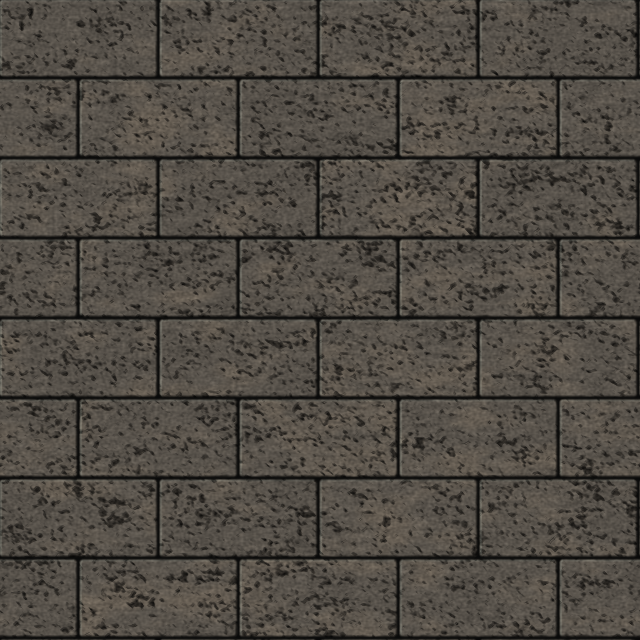
Give the GLSL for this texture, as a WebGL 2 fragment shader.

```glsl
#version 300 es
precision highp float;

uniform vec2 u_resolution;
out vec4 outColor;

#define GRID vec2(4.0, 8.0)
#define JOINT_SHIFT vec2(-0.0025, 0.0030)
#define JOINT_HALF 0.0012
#define CORNER_RADIUS 0.0065
#define BEVEL_WIDTH 0.0048
#define PIT_LEVEL 0.09
#define GRAIN 0.20
#define STONE_COLOR vec3(0.350, 0.328, 0.299)
#define WARM_COLOR vec3(0.382, 0.350, 0.310)
#define PIT_COLOR vec3(0.125, 0.115, 0.102)
#define JOINT_COLOR vec3(0.040, 0.041, 0.039)
#define RIM_COLOR vec3(0.165, 0.180, 0.168)

vec2 hash2(vec2 p) {
  vec3 a = fract(p.xyx * vec3(0.1031, 0.1030, 0.0973));
  a += dot(a, a.yzx + 33.33);
  return fract((a.xx + a.yz) * a.zy);
}

float cornerSlope(vec2 cell, vec2 corner, vec2 f) {
  return dot(hash2(cell + corner) * 2.0 - 1.0, f - corner);
}

float gradientNoise(vec2 p) {
  vec2 cell = floor(p), f = fract(p);
  vec2 w = f * f * f * (f * (f * 6.0 - 15.0) + 10.0);
  float low = mix(cornerSlope(cell, vec2(0, 0), f), cornerSlope(cell, vec2(1, 0), f), w.x);
  float high = mix(cornerSlope(cell, vec2(0, 1), f), cornerSlope(cell, vec2(1, 1), f), w.x);
  return 1.4 * mix(low, high, w.y);
}

float fbm(vec2 p) {
  float sum = 0.0, amplitude = 0.6;
  for (int i = 0; i < 4; i++) {
    sum += amplitude * gradientNoise(p);
    p = p * 2.03 + 17.3;
    amplitude *= 0.55;
  }
  return sum;
}

// Travertine pits: ragged holes of mixed size, gathered into horizontal bands
float pitDepth(vec2 p, float level) {
  p += 0.003 * vec2(gradientNoise(p * 70.0), gradientNoise(p * 70.0 + 9.0));
  float bands = fbm(p * vec2(14.0, 32.0));
  float holes = 0.75 * gradientNoise(p * vec2(78.0, 118.0))
              + 0.75 * gradientNoise(p * vec2(150.0, 205.0) + 5.0);
  return smoothstep(level, level + 0.42, 0.85 * holes + 0.65 * bands);
}

vec3 stone(vec2 p, vec2 variation) {
  float level = PIT_LEVEL + 0.08 * (variation.x - 0.5);
  float clouds = fbm(p * vec2(9.0, 18.0) + 31.0);
  float streaks = fbm(p * vec2(25.0, 110.0) + 57.0);
  float grain = gradientNoise(p * vec2(190.0, 230.0)) + 0.6 * gradientNoise(p * 115.0 + 3.0);

  vec3 color = mix(STONE_COLOR, WARM_COLOR, smoothstep(0.0, 0.6, clouds + 0.3 * variation.y));
  color *= 0.99 + 0.04 * variation.y + 0.10 * clouds + 0.18 * streaks + GRAIN * grain;

  // Pits are dark, with a lit lip on one side
  float pit = pitDepth(p, level);
  float slope = pitDepth(p + vec2(0.0018, -0.0018), level) - pit;
  color = mix(color, PIT_COLOR * (1.0 + 0.8 * grain), 0.92 * pit);
  return color * (1.0 - 0.42 * slope);
}

// Signed distance to a rounded box in x, outward direction in yz
vec3 roundedBox(vec2 p, vec2 halfSize, float radius) {
  vec2 c = abs(p) - halfSize + radius;
  float d = length(max(c, 0.0)) + min(max(c.x, c.y), 0.0) - radius;
  return vec3(d, sign(p) * normalize(max(c, 0.0001)));
}

void main() {
  vec2 uv = gl_FragCoord.xy / u_resolution;
  float pixel = 1.0 / min(u_resolution.x, u_resolution.y);

  // Running bond: alternate rows move by half a block
  vec2 grid = (uv - JOINT_SHIFT) * GRID;
  grid.x += 0.5 * (1.0 - mod(floor(grid.y), 2.0));
  vec2 id = mod(floor(grid), GRID);
  vec2 local = (fract(grid) - 0.5) / GRID;
  vec2 variation = hash2(id + 4.7);
  vec2 seed = 6.0 * hash2(id * 3.1 + 11.9);

  vec3 box = roundedBox(local, 0.5 / GRID - JOINT_HALF, CORNER_RADIUS);
  float inside = -box.x;
  vec3 color = stone(local + seed, variation);

  // Worn bevel: shaded away from the light, with a cool rim facing it
  float wear = 0.0014 * gradientNoise((local + seed) * 60.0);
  float facing = smoothstep(-0.4, 1.0, dot(box.yz, normalize(vec2(-0.9, 0.4))));
  float shade = mix(0.30, 0.60, facing);
  color *= mix(shade, 1.0, smoothstep(0.0, BEVEL_WIDTH, inside + wear));
  float rim = exp(-pow((inside - 0.0026) / 0.0017, 2.0));
  color += RIM_COLOR * rim * facing * (0.8 + 200.0 * wear);

  color = mix(JOINT_COLOR, color, smoothstep(-pixel, pixel, inside));
  outColor = vec4(clamp(color, 0.0, 1.0), 1.0);
}
```
